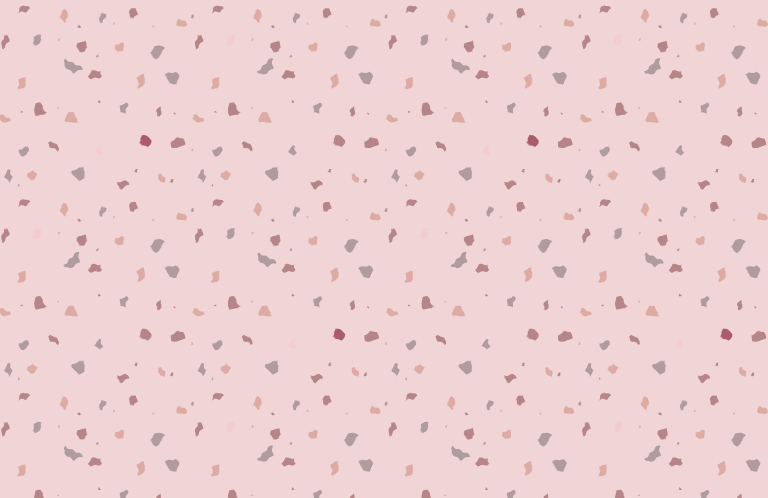
A Shadertoy shader for this pattern:

```glsl
const float TILE_SIZE = 0.3888;          // tile side, in canvas heights
const vec2 GRID = vec2(5.0, 6.0);        // chips per tile, across and down
const float JITTER = 0.22;               // chip wander, in cells
const vec2 LONG_RADIUS = vec2(0.025, 0.037);   // range, in tiles
const vec2 SLENDERNESS = vec2(0.42, 0.95);     // short radius over long
const vec2 SPECK_RADIUS = vec2(0.005, 0.010);
const float SPECK_CHANCE = 0.55;
const float WARP = 0.24;                 // unevenness of the outlines
const float SIDES = 7.0;
const float TAU = 6.28318;

const vec3 BACKGROUND = vec3(0.94, 0.83, 0.84);
const vec3 MAUVE = vec3(0.71, 0.52, 0.53);
const vec3 PEACH = vec3(0.87, 0.67, 0.64);
const vec3 GRAY = vec3(0.69, 0.61, 0.61);
const vec3 BLUSH = vec3(0.95, 0.80, 0.81);
const vec3 WINE = vec3(0.67, 0.36, 0.42);

struct Chip {
    vec2 center;    // in cells, from the tile corner
    vec2 radii;     // in tiles
    float angle;
    vec3 color;
};

float hash(vec2 cell, float salt) {
    return fract(sin(dot(cell, vec2(127.1, 311.7)) + salt * 74.7) * 43758.5453);
}

vec3 chipColor(float kind) {
    return kind < 0.5 ? MAUVE : kind < 1.5 ? PEACH : GRAY;
}

vec2 cellCenter(vec2 cell) {
    return cell + 0.5 + vec2(0.5 * mod(cell.y, 2.0), 0.0);
}

// Irregular stone: a hashed polygon around an ellipse, with warped sides
float stoneDistance(vec2 p, vec2 radii, float angle, vec2 cell) {
    float c = cos(angle), s = sin(angle);
    p = vec2(c * p.x + s * p.y, c * p.y - s * p.x);
    float phase = TAU * hash(cell, 9.0);
    p += WARP * radii.y * sin(2.2 * p.yx / radii.y + vec2(phase, phase * 1.7));
    float d = -1.0;
    for (float i = 0.0; i < SIDES; i++) {
        float a = TAU * (i + 0.5 * hash(cell, 20.0 + i)) / SIDES;
        vec2 normal = vec2(cos(a), sin(a));
        float reach = length(normal * radii) * mix(0.76, 1.1, hash(cell, 40.0 + i));
        d = max(d, dot(p, normal) - reach);
    }
    return d;
}

Chip scatteredChip(vec2 cell) {
    vec2 wander = vec2(hash(cell, 1.0), hash(cell, 2.0)) * 2.0 - 1.0;
    float longRadius = mix(LONG_RADIUS.x, LONG_RADIUS.y, hash(cell, 3.0));
    float ratio = mix(SLENDERNESS.x, SLENDERNESS.y, hash(cell, 4.0));
    return Chip(cellCenter(cell) + JITTER * wander, longRadius * vec2(1.0, ratio),
                TAU * hash(cell, 5.0), chipColor(mod(cell.x + 2.0 * cell.y, 3.0)));
}

// Four cells hold chips that alternate from tile to tile
Chip chipAt(vec2 cell, bool oddTile) {
    if (cell == vec2(1.0, 2.0))
        return Chip(vec2(1.89, 2.06), vec2(0.056, 0.015), oddTile ? -1.0 : 0.25, GRAY);
    if (cell == vec2(3.0, 4.0))
        return Chip(vec2(3.74, 4.37), vec2(0.031, 0.029), 0.3, oddTile ? MAUVE : WINE);
    if (cell == vec2(0.0, 1.0))
        return Chip(vec2(0.95, 1.24), vec2(0.030, 0.022), -1.2, oddTile ? BLUSH : GRAY);
    if (cell == vec2(2.0, 4.0))
        return Chip(vec2(2.56, 4.68), vec2(0.025, 0.016), 1.2, oddTile ? GRAY : BLUSH);
    return scatteredChip(cell);
}

// Small crumbs in the gaps between neighbouring chips
Chip speckAt(vec2 cell) {
    vec2 wander = vec2(hash(cell, 61.0), hash(cell, 62.0)) * 2.0 - 1.0;
    float radius = mix(SPECK_RADIUS.x, SPECK_RADIUS.y, hash(cell, 63.0));
    return Chip(cellCenter(cell) + vec2(0.5, 0.0) + wander * vec2(0.08, 0.4),
                radius * vec2(1.0, 0.7), TAU * hash(cell, 64.0),
                chipColor(floor(3.0 * hash(cell, 65.0))));
}

float coverage(Chip chip, vec2 p, vec2 cell, float pixel) {
    float d = stoneDistance(p - chip.center / GRID, chip.radii, chip.angle, cell);
    return 1.0 - smoothstep(-0.7 * pixel, 0.7 * pixel, d);
}

void mainImage(out vec4 fragColor, in vec2 fragCoord) {
    // Tiles are counted from the top left corner
    vec2 p = vec2(fragCoord.x, iResolution.y - fragCoord.y) / (iResolution.y * TILE_SIZE);
    float pixel = 1.0 / (iResolution.y * TILE_SIZE);
    vec2 home = floor(p * GRID);
    vec3 color = BACKGROUND;

    // Specks first, chips over them
    for (int layer = 0; layer < 2; layer++)
    for (int y = -1; y <= 1; y++)
    for (int x = -1; x <= 1; x++) {
        vec2 globalCell = home + vec2(x, y);
        vec2 tile = floor((globalCell + 0.5) / GRID);
        vec2 cell = globalCell - tile * GRID;
        bool oddTile = mod(tile.x + tile.y, 2.0) > 0.5;
        if (layer == 0 && hash(cell, 60.0) > SPECK_CHANCE) continue;
        Chip chip = speckAt(cell);
        if (layer == 1) chip = chipAt(cell, oddTile);
        color = mix(color, chip.color, coverage(chip, p - tile, cell, pixel));
    }
    fragColor = vec4(color, 1.0);
}
```
